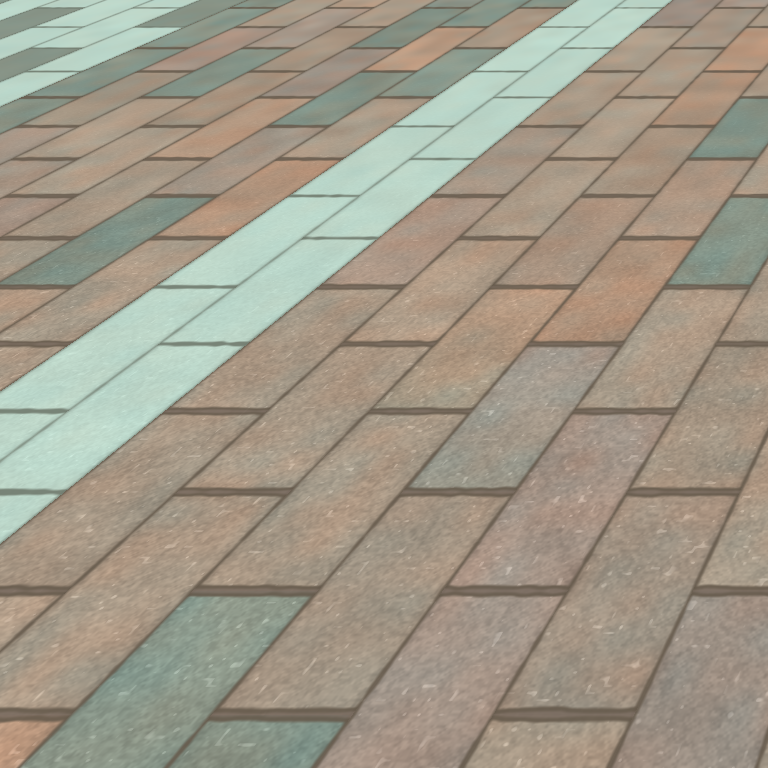
This texture is drawn by a WebGL 2 fragment shader. Its source:

```glsl
#version 300 es
precision highp float;
// Brick paving in running bond, receding in perspective, with pale mint stripes.
uniform vec2 u_resolution;
out vec4 fragColor;

const vec2 VANISH = vec2(1.510, 1.513);   // where the long joints converge
const float STRIPE_EDGE = -1.236;         // slope of the stripe's right edge
const vec2 COLUMN_WIDTH = vec2(0.120, 0.127); // left and right of that edge

const vec3 CLAY = vec3(0.660, 0.598, 0.526);
const vec3 RUST = vec3(0.710, 0.585, 0.490);
const vec3 MAUVE = vec3(0.610, 0.560, 0.525);
const vec3 SLATE = vec3(0.530, 0.580, 0.530);
const vec3 MINT = vec3(0.735, 0.838, 0.785);
const vec3 JOINT = vec3(0.400, 0.355, 0.300);
const vec3 JOINT_CORE = vec3(0.510, 0.450, 0.410);
const vec3 MINT_JOINT = vec3(0.440, 0.480, 0.430);

float hash(vec2 p) {
  return fract(sin(dot(p, vec2(127.1, 311.7))) * 43758.5453);
}

float noise(vec2 p) {
  vec2 i = floor(p), f = fract(p);
  f = f * f * (3.0 - 2.0 * f);
  return mix(mix(hash(i), hash(i + vec2(1, 0)), f.x),
             mix(hash(i + vec2(0, 1)), hash(i + vec2(1, 1)), f.x), f.y);
}

// Distance to the nearest whole number
float toInteger(float x) {
  return abs(fract(x + 0.5) - 0.5);
}

// Soft line of the given half width
float line(float d, float halfWidth, float soft) {
  return 1.0 - smoothstep(halfWidth - soft, halfWidth + soft, d);
}

// Canvas to ground: x counts columns, y counts half bricks
vec2 toGround(vec2 p) {
  float depth = VANISH.y - p.y;
  float side = (p.x - VANISH.x) / depth - STRIPE_EDGE;
  float width = side < 0.0 ? COLUMN_WIDTH.x : COLUMN_WIDTH.y;
  return vec2(side / width, 11.492 / depth - 7.961);
}

// 1 for the two-column stripe and for the pale field far left
float mintMask(float column) {
  bool stripe = column < -0.5 && column > -2.5;
  return stripe || column < -9.5 ? 1.0 : 0.0;
}

// Colour of one brick; along runs 0..1 over its length
vec3 brickColor(vec2 id, float along, float mint) {
  float pick = hash(id + 3.7);
  vec3 clay = mix(CLAY, RUST, smoothstep(0.55, 1.0, hash(id + 11.3)));
  clay = mix(clay, MAUVE, 0.7 * smoothstep(0.6, 1.0, hash(id + 27.1)));
  float fade = mix(1.0, 1.0 - along, step(pick, 0.88)); // some grey at one end only
  float grey = smoothstep(0.74, 0.86, pick) * fade;
  vec3 color = mix(clay, SLATE, grey);
  color = mix(color, MINT, mint);
  bool border = abs(id.x + 9.0) < 0.5;
  bool accent = id.x < -9.5 && pick > 0.86;
  if (border || accent) color = SLATE;
  return color * (1.0 + 0.07 * (hash(id + 41.9) - 0.5) * (1.0 - 0.6 * mint));
}

// Mottling, grain and pale grit
vec3 weather(vec3 color, vec2 ground, float detail, float mint) {
  float blotch = noise(ground * 2.6 + 9.0) - 0.5;
  float tint = noise(ground * 3.4 + 31.0) - 0.5;
  float grain = noise(ground * 24.0) + noise(ground * 47.0) - 1.0;
  float grit = smoothstep(0.84, 0.97, noise(ground * 19.0 + 57.0));
  float strength = 1.0 - 0.6 * mint;
  color *= 1.0 + strength * (0.10 * blotch + 0.11 * grain * detail);
  color += strength * tint * vec3(0.045, -0.015, -0.035);
  return color + 0.10 * grit * detail * strength;
}

void main() {
  vec2 p = gl_FragCoord.xy / u_resolution;
  vec2 ground = toGround(p);
  vec2 soft = fwidth(ground) * 0.7 + vec2(0.007, 0.010);

  // Alternate columns shift by half a brick
  float column = floor(ground.x);
  float brick = (ground.y + 1.0 + mod(column, 2.0)) * 0.5;
  vec2 id = vec2(column, floor(brick));
  float mint = mintMask(column);
  float detail = smoothstep(0.5, 1.1, VANISH.y - p.y);

  vec3 color = brickColor(id, fract(brick), mint);
  color = weather(color, ground, detail, mint);

  // Joints with worn, uneven edges
  float wear = noise(ground * 9.0 + 73.0) - 0.5;
  float sideGap = toInteger(ground.x) + 0.012 * wear;
  float endGap = 2.0 * toInteger(brick) + 0.025 * wear;
  float endHalf = mix(0.050, 0.032, mint);
  float sideLine = line(sideGap, 0.017, soft.x) * mix(0.85, 0.65, mint);
  float endLine = line(endGap, endHalf, soft.y) * 0.9;
  float core = line(endGap, 0.014, soft.y) * (1.0 - mint) * detail;

  vec3 joint = mix(JOINT, MINT_JOINT, mint);
  vec3 endColor = mix(joint, JOINT_CORE, 0.7 * core);
  color *= 1.0 - 0.08 * line(sideGap, 0.05, 0.05);
  color = mix(color, joint, sideLine);
  color = mix(color, endColor, endLine);
  fragColor = vec4(clamp(color, 0.0, 1.0), 1.0);
}
```
